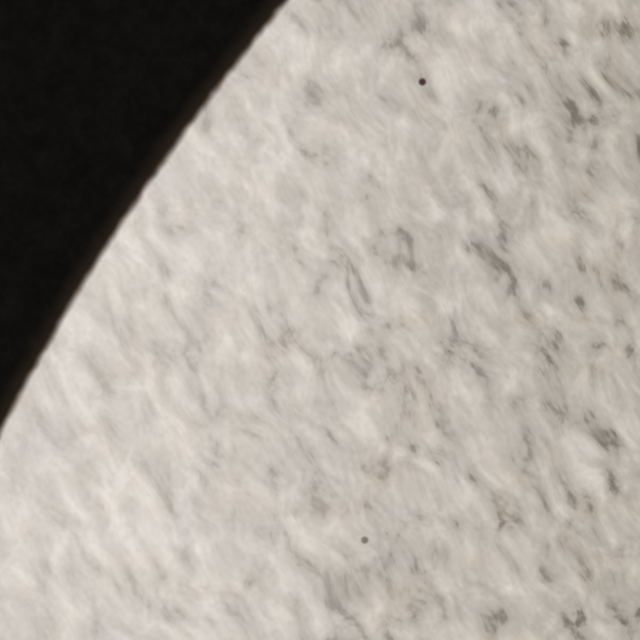
A Shadertoy shader for this texture:

```glsl
#define PAPER_LIGHT vec3(0.835, 0.808, 0.776)
#define PAPER_SHADE vec3(0.715, 0.687, 0.647)
#define DARK_COLOR vec3(0.064, 0.060, 0.054)
#define FRINGE_COLOR vec3(0.20, 0.155, 0.115)
#define EDGE_SOFTNESS 0.008
#define FIBER_DIR normalize(vec2(0.50, -0.86))
#define FIBER_SCALE vec2(46.0, 23.0)
#define GRAIN_AMOUNT 0.25

float hash(vec2 p) {
    vec3 q = fract(vec3(p.xyx) * 0.1031);
    q += dot(q, q.yzx + 33.33);
    return fract((q.x + q.y) * q.z);
}

float noise(vec2 p) {
    vec2 i = floor(p), f = fract(p);
    f = f * f * (3.0 - 2.0 * f);
    float low = mix(hash(i), hash(i + vec2(1, 0)), f.x);
    float high = mix(hash(i + vec2(0, 1)), hash(i + vec2(1, 1)), f.x);
    return mix(low, high, f.y);
}

// Layered noise centred on zero
float fbm(vec2 p) {
    float sum = 0.0, amp = 0.5;
    for (int i = 0; i < 4; i++) {
        sum += amp * (noise(p) - 0.5);
        p = mat2(0.95, 0.31, -0.31, 0.95) * p * 1.9 + 17.3;
        amp *= 0.55;
    }
    return sum;
}

// Approximate signed distance to the curved boundary, positive on the paper
float edgeDistance(vec2 uv) {
    float t = uv.y - 0.323;
    float slope = 0.5 + 0.48 * t;
    return (uv.x - t * (0.5 + 0.24 * t)) / sqrt(1.0 + slope * slope);
}

// Grain stretched along the slanted fibres
float fiberGrain(vec2 uv) {
    vec2 across = vec2(-FIBER_DIR.y, FIBER_DIR.x);
    vec2 p = vec2(dot(uv, across), dot(uv, FIBER_DIR)) * FIBER_SCALE + 90.0;
    p += 0.9 * vec2(noise(uv * 19.0 + 5.0), noise(uv * 19.0 + 41.0));
    return fbm(p);
}

float speck(vec2 uv, vec2 center, float radius) {
    return 1.0 - smoothstep(radius * 0.3, radius, length(uv - center));
}

void mainImage(out vec4 fragColor, in vec2 fragCoord) {
    vec2 uv = fragCoord / iResolution.xy;
    float d = edgeDistance(uv) + 0.003 * (noise(uv * 70.0) - 0.5);

    // Paper falls into shade toward the right
    float shade = smoothstep(0.1, 1.15, uv.x + 0.06 * (1.0 - uv.y));
    shade += 0.35 * fbm(uv * 5.0 + 8.0);
    vec3 paper = mix(PAPER_LIGHT, PAPER_SHADE, clamp(shade, 0.0, 1.0));

    // Fibre relief, fine grain and faint colour mottling
    float grain = fiberGrain(uv);
    float fine = noise(uv * 150.0 + 30.0) - 0.5;
    float contrast = GRAIN_AMOUNT * mix(0.75, 1.2, uv.x);
    paper += contrast * grain + 0.025 * fine;
    paper += vec3(0.012, 0.0, -0.012) * (noise(uv * 24.0 + 60.0) - 0.5);
    paper -= 0.14 * smoothstep(0.13, 0.36, -grain) * uv.x;

    // Isolated dark specks
    paper = mix(paper, vec3(0.22, 0.13, 0.13), 0.85 * speck(uv, vec2(0.660, 0.872), 0.008));
    paper = mix(paper, vec3(0.36, 0.32, 0.28), 0.65 * speck(uv, vec2(0.570, 0.156), 0.008));

    // Dark area with a warm fringe beside the boundary
    vec3 dark = DARK_COLOR + 0.03 * fbm(uv * 45.0) + 0.012 * fine;
    dark = mix(dark, FRINGE_COLOR, 0.7 * smoothstep(-0.035, 0.0, d));

    float blend = smoothstep(-EDGE_SOFTNESS, EDGE_SOFTNESS, d);
    fragColor = vec4(clamp(mix(dark, paper, blend), 0.0, 1.0), 1.0);
}
```
